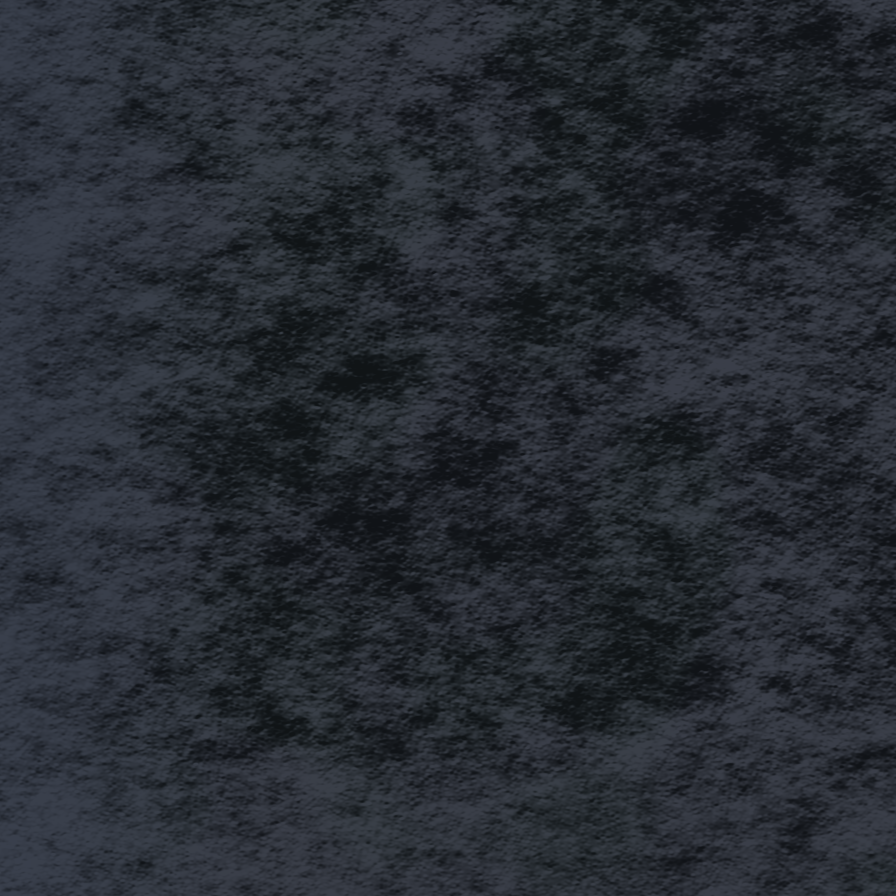
A three.js fragment shader for this texture:

```glsl
// Dark slate-blue rock face: mottled rough grain, mossy shadows and a paler left side.
varying vec2 vUv;

// Palette
const vec3 CREVICE = vec3(0.064, 0.075, 0.092);
const vec3 STONE = vec3(0.228, 0.245, 0.285);
const vec3 MOSS_TINT = vec3(0.95, 1.03, 0.95);
const vec3 HAZE_TINT = vec3(0.98, 1.01, 1.04);

// Tone
const float BASE_TONE = 0.56;
const float BLOTCH_GAIN = 0.10;
const float GRAIN_GAIN = 0.19;
const float CREVICE_GAIN = 0.06;
const float RELIEF_GAIN = 0.25;

// Grain
const int GRAIN_LAYERS = 5;
const float GRAIN_SCALE = 21.0;
const float LAYER_STEP = 1.9;
const float LAYER_FADE = 0.9;
const vec2 GRAIN_STRETCH = vec2(0.8, 1.2);
const vec2 LIGHT_OFFSET = vec2(-0.0008, 0.0021);

vec3 hash3(vec2 cell) {
  vec3 q = fract(cell.xyx * vec3(0.1031, 0.1030, 0.0973));
  q += dot(q, q.yxz + 33.33);
  return fract((q.xxy + q.yzz) * q.zyx);
}

// Cellular noise: one soft bump or dent per cell, zero on average
float cellBumps(vec2 p) {
  vec2 cell = floor(p);
  float sum = 0.0;
  for (int y = -1; y <= 1; y++) {
    for (int x = -1; x <= 1; x++) {
      vec2 neighbour = cell + vec2(float(x), float(y));
      vec3 seed = hash3(neighbour + 71.0);
      vec2 away = p - neighbour - seed.xy;
      float falloff = max(0.0, 1.0 - dot(away, away));
      sum += (2.0 * seed.z - 1.0) * falloff * falloff * falloff;
    }
  }
  return sum;
}

// Rough surface height, turned once to hide the cell grid
float grainHeight(vec2 uv) {
  vec2 p = uv * GRAIN_STRETCH * GRAIN_SCALE;
  mat2 turn = mat2(0.966, 0.259, -0.259, 0.966);
  float height = 0.0;
  float weight = 1.0;
  for (int i = 0; i < GRAIN_LAYERS; i++) {
    height += weight * cellBumps(p);
    p = (i == 1 ? turn * p : p) * LAYER_STEP + 17.3;
    weight *= LAYER_FADE;
  }
  return height;
}

// Soft round pool of light or shade
float pool(vec2 uv, vec2 centre, vec2 radius) {
  vec2 d = (uv - centre) / radius;
  return exp(-dot(d, d));
}

void main() {
  vec2 uv = vUv;

  // Broad light: pale left and bottom, dark middle and upper right
  float haze = 1.0 - smoothstep(0.0, 0.35, uv.x);
  float floorGlow = 1.0 - smoothstep(0.0, 0.3, uv.y);
  float tone = BASE_TONE + 0.11 * haze + 0.11 * floorGlow;
  tone += 0.14 * pool(uv, vec2(0.3, 0.9), vec2(0.3, 0.2));
  tone += 0.12 * pool(uv, vec2(0.8, 0.57), vec2(0.13, 0.1));
  tone -= 0.15 * pool(uv, vec2(0.45, 0.42), vec2(0.28, 0.25));
  tone -= 0.19 * pool(uv, vec2(0.82, 0.86), vec2(0.3, 0.2));
  tone -= 0.10 * pool(uv, vec2(0.95, 0.45), vec2(0.12, 0.2));

  // Drifting blotches
  float blotches = cellBumps(uv * 5.0 + 5.7) + cellBumps(uv * vec2(9.0, 12.0) + 31.4);
  tone += BLOTCH_GAIN * blotches;

  // Grain with deepened crevices and lit upper edges, softer within the haze
  float height = grainHeight(uv);
  float relief = height - grainHeight(uv + LIGHT_OFFSET);
  float grain = GRAIN_GAIN * height + CREVICE_GAIN * min(height, 0.0) + RELIEF_GAIN * relief;
  tone += grain * (1.0 - 0.4 * max(haze, 0.7 * floorGlow));

  // Colour: moss settles in patches of shade
  float lightness = smoothstep(0.0, 1.0, tone);
  vec3 colour = mix(CREVICE, STONE, lightness);
  float mossPatch = smoothstep(-0.1, 0.5, cellBumps(uv * 7.0 + 52.1) - 0.5 * blotches);
  float moss = mossPatch * (1.0 - 0.7 * lightness) * (1.0 - haze);
  colour *= mix(vec3(1.0), MOSS_TINT, moss);
  colour *= mix(vec3(1.0), HAZE_TINT, haze);

  gl_FragColor = vec4(colour, 1.0);
}
```
